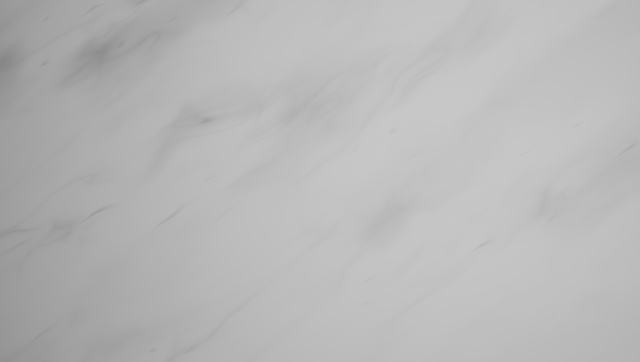
Write a Shadertoy shader that draws this texture.

```glsl
// Pale grey marble slab with soft diagonal veins and uneven studio light.

const vec3  STONE_TINT     = vec3(1.0, 1.0, 1.001);
const float STONE_LIGHT    = 0.783;            // brightness at the lit spot
const vec2  LIGHT_SPOT     = vec2(1.22, 0.62); // in canvas heights
const float LIGHT_FALLOFF  = 0.108;
const float VEIN_ANGLE     = 0.62;             // direction of single streaks
const float BAND_SLOPE     = 0.36;             // direction of the vein bands
const float CLOUD_DEPTH    = 0.060;
const float VEIN_DEPTH     = 0.055;
const float HAIRLINE_DEPTH = 0.085;
const float FLECK_DEPTH    = 0.085;

float hash(vec2 p) {
    vec3 q = fract(p.xyx * vec3(0.1031, 0.1030, 0.0973));
    q += dot(q, q.yzx + 33.33);
    return fract((q.x + q.y) * q.z);
}

float noise(vec2 p) {
    vec2 i = floor(p), f = fract(p);
    f = f * f * f * (f * (f * 6.0 - 15.0) + 10.0);
    return mix(mix(hash(i), hash(i + vec2(1, 0)), f.x),
               mix(hash(i + vec2(0, 1)), hash(i + vec2(1, 1)), f.x), f.y);
}

float fbm(vec2 p) {
    float sum = 0.0, amp = 0.533;
    for (int i = 0; i < 4; i++) {
        sum += amp * noise(p);
        p = mat2(1.6, 1.0, -1.0, 1.6) * p + 17.3;
        amp *= 0.5;
    }
    return sum;
}

float bell(float x, float width) {
    return exp(-x * x / (width * width));
}

// Thin line along the middle contour of a noise field.
float ridge(float n, float width) {
    return exp(-abs(n - 0.5) / width);
}

// Short tapered dark marks, at most one per cell, stretched along x.
float flecks(vec2 p, float density) {
    vec2 cellSize = vec2(0.20, 0.085);
    vec2 home = floor(p / cellSize);
    float mark = 0.0;
    for (int j = -1; j <= 1; j++)
    for (int i = -1; i <= 1; i++) {
        vec2 cell = home + vec2(i, j);
        float present = step(hash(cell + 3.7), density);
        vec2 centre = (cell + vec2(hash(cell + 11.1), hash(cell + 29.5))) * cellSize;
        vec2 d = p - centre;
        float halfLength = mix(0.012, 0.060, pow(hash(cell + 41.3), 2.0));
        float halfWidth = mix(0.0025, 0.0055, hash(cell + 57.9));
        float taper = 1.0 + 0.6 * clamp(d.x / halfLength, -1.0, 1.0);
        mark += present * mix(0.25, 1.0, hash(cell + 73.1))
              * bell(d.x, halfLength) * bell(d.y, halfWidth * taper);
    }
    return min(mark, 1.0);
}

void mainImage(out vec4 fragColor, in vec2 fragCoord) {
    vec2 p = fragCoord / iResolution.y;

    // Streak coordinates: x runs along the veins, y across them.
    float c = cos(VEIN_ANGLE), s = sin(VEIN_ANGLE);
    vec2 bend = vec2(fbm(p * 2.6 + 4.0), fbm(p * 2.6 + 31.0)) - 0.5;
    vec2 w = p + 0.13 * bend;
    vec2 grain = vec2(c * w.x + s * w.y, c * w.y - s * w.x);

    // Three broad bands where the veins gather.
    float band = p.y - BAND_SLOPE * p.x + 0.16 * bend.x;
    float topBand = bell(band - 0.80, 0.13) * (1.0 - smoothstep(0.35, 1.0, p.x));
    float mainBand = bell(band - 0.37, 0.15) * (1.0 - 0.75 * smoothstep(0.55, 1.15, p.x));
    float lowBand = 0.6 * bell(band + 0.12, 0.11);
    float veined = clamp(topBand + mainBand + lowBand, 0.0, 1.0);

    // Smoky patches stretched along the grain.
    float smoke = smoothstep(0.36, 0.74, fbm(grain * vec2(2.6, 8.0) + 7.0));
    float clouds = smoke * (0.16 + 0.84 * veined);

    // Soft veins, broken up along their length.
    float gaps = smoothstep(0.42, 0.70, fbm(grain * vec2(4.0, 9.0) + 51.0));
    float veins = ridge(fbm(grain * vec2(1.7, 6.5) + 13.0), 0.035)
                + 0.6 * ridge(fbm(grain * vec2(3.2, 12.0) + 83.0), 0.045);
    veins *= (0.2 + 0.8 * gaps) * (0.18 + 0.82 * veined);

    // Fine straight lines, strongest in the upper band.
    float tilt = grain.y + 0.10 * grain.x;
    float hairs = ridge(noise(vec2(grain.x * 1.3, tilt * 17.0) + 5.0), 0.045);
    hairs *= smoothstep(0.40, 0.75, noise(grain * vec2(3.5, 11.0) + 23.0));
    hairs *= 0.8 * topBand + 0.22 * mainBand + 0.15 * lowBand;

    float marks = flecks(grain + 0.02 * bend.yx, 0.16 + 0.26 * veined);
    marks *= 0.35 + 0.5 * veined;

    // Light falls off from the bright spot towards the left and corners.
    vec2 away = p - LIGHT_SPOT;
    float shade = STONE_LIGHT - LIGHT_FALLOFF * dot(away, away);
    shade += 0.008 * (fbm(grain * vec2(2.0, 4.0) + 91.0) - 0.5);
    shade -= CLOUD_DEPTH * clouds + VEIN_DEPTH * veins;
    shade -= HAIRLINE_DEPTH * hairs + FLECK_DEPTH * marks;

    fragColor = vec4(clamp(shade * STONE_TINT, 0.0, 1.0), 1.0);
}
```
